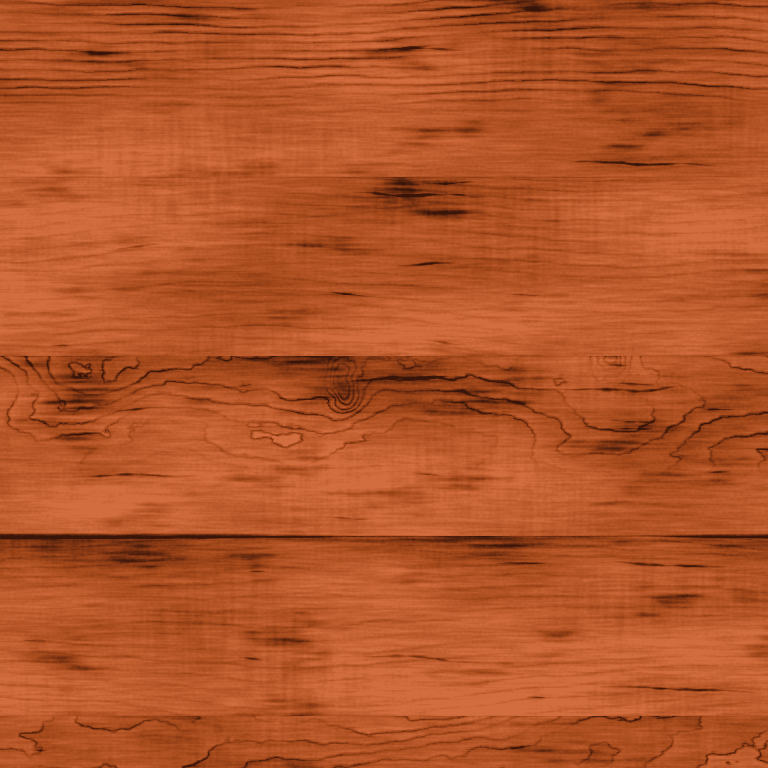
Give the GLSL for this texture, as a WebGL 2 fragment shader.

```glsl
#version 300 es
precision highp float;

uniform vec2 u_resolution;
out vec4 fragColor;

const vec3 LIGHT = vec3(0.785, 0.395, 0.215);
const vec3 AMBER = vec3(0.72, 0.34, 0.16);
const vec3 RUST = vec3(0.65, 0.29, 0.11);
const vec3 BROWN = vec3(0.55, 0.23, 0.08);
const vec3 CHAR = vec3(0.22, 0.08, 0.035);
const float PLANK_HEIGHT = 0.234;
const float FIRST_SEAM = 0.068;

float hash(vec2 p) {
  vec3 q = fract(vec3(p.xyx) * 0.1031);
  q += dot(q, q.yzx + 33.33);
  return fract((q.x + q.y) * q.z);
}

float corner(vec2 cell, vec2 offset) {
  float angle = 6.2832 * hash(cell);
  return dot(vec2(cos(angle), sin(angle)), offset);
}

float gradientNoise(vec2 p) {
  vec2 i = floor(p), f = p - i;
  vec2 u = f * f * f * (f * (f * 6.0 - 15.0) + 10.0);
  vec2 e = vec2(1.0, 0.0);
  return mix(mix(corner(i, f), corner(i + e, f - e), u.x),
             mix(corner(i + e.yx, f - e.yx), corner(i + 1.0, f - 1.0), u.x), u.y);
}

float fbm(vec2 p) {
  float sum = 0.0, gain = 1.0;
  for (int i = 0; i < 4; i++) {
    sum += gain * gradientNoise(p);
    p = p * 2.03 + 17.1;
    gain *= 0.5;
  }
  return sum;
}

// x: ring bulge, y: dark heart, summed over a row of shrinking knots
vec2 knots(vec2 p) {
  vec2 sum = vec2(0.0);
  vec2 warp = 0.014 * vec2(fbm(p * 18.0), fbm(p * 18.0 + 40.0));
  for (int i = 0; i < 3; i++) {
    float k = float(i);
    vec2 center = vec2(0.10 + 0.347 * k, 0.487 + 0.01 * k * k);
    float radius = 0.065 / (1.0 + 1.1 * k);
    vec2 d = (p + warp - center) / (radius * vec2(0.65 + 0.7 * abs(k - 1.0), 1.0));
    float r2 = dot(d, d);
    sum += vec2(exp(-r2), exp(-r2 * 4.0) * (0.4 + 0.6 * abs(k - 1.0)));
  }
  return sum;
}

// Thin contour of constant width wherever the phase crosses a half integer
float ringLine(float phase, float width) {
  float slope = length(vec2(dFdx(phase), dFdy(phase))) * u_resolution.y;
  float d = abs(fract(phase) - 0.5) / clamp(slope, 10.0, 180.0);
  return 1.0 - smoothstep(0.1 * width, width + 0.5 / u_resolution.y, d);
}

// Scattered ragged splits along the fibre, each in a soft stain
float splits(vec2 p, vec2 grid, float density, float thickness) {
  vec2 cell = floor(p * grid);
  vec2 jitter = vec2(hash(cell + 5.3), hash(cell + 9.7)) - 0.5;
  vec2 d = p - (cell + 0.5 + 0.35 * jitter) / grid;
  d.y += 0.010 * gradientNoise(p * vec2(11.0, 3.0)) + 0.06 * jitter.x * d.x;
  float reach = mix(0.08, 0.36, hash(cell + 2.1)) / grid.x;
  float taper = max(0.0, 1.0 - pow(d.x / reach, 2.0));
  float ragged = 0.7 + 1.3 * gradientNoise(p * vec2(50.0, 200.0));
  float body = 1.0 - smoothstep(0.0, thickness * taper * ragged + 0.0005, abs(d.y));
  float stain = exp(-abs(d.y) / (3.0 * thickness)) * 0.3;
  return step(1.0 - density, hash(cell + grid)) * taper * (body * (0.4 + 0.6 * ragged) + stain);
}

vec3 woodColor(float shade) {
  vec3 c = mix(LIGHT, AMBER, clamp(shade, -0.6, 1.0));
  c = mix(c, RUST, clamp(shade - 1.0, 0.0, 1.0));
  c = mix(c, BROWN, clamp(shade - 2.0, 0.0, 1.0));
  return mix(c, CHAR, clamp((shade - 3.0) * 0.45, 0.0, 1.0));
}

void main() {
  vec2 p = gl_FragCoord.xy / u_resolution;
  float row = (p.y - FIRST_SEAM) / PLANK_HEIGHT;
  float id = floor(row), t = row - id;
  vec2 q = p + id * vec2(3.7, 5.3) + 20.0;
  float figured = step(id, 1.5) * mod(id + 2.0, 2.0);
  float topPlank = step(2.5, id);
  float knotty = figured * step(0.5, id);
  float upper = smoothstep(0.28, 0.55, t);

  // Broad tone: each plank darkens upward, with clouds along and across it
  float shade = 0.62 + 0.9 * (smoothstep(0.0, 1.0, t) - 0.5) + 0.5 * knotty * upper;
  shade += 1.8 * fbm(q * vec2(2.3, 11.0)) + 1.9 * gradientNoise(q * vec2(2.8, 5.0));

  // Long fibres, pores, faint cross figure and streaky stains
  float fibre = gradientNoise(q * vec2(9.0, 150.0));
  float figure = gradientNoise(q * vec2(150.0, 14.0)) + 0.6 * gradientNoise(q * vec2(60.0, 6.0));
  shade += 0.95 * fibre + 1.0 * gradientNoise(q * vec2(28.0, 340.0));
  shade += 0.6 * figure * smoothstep(-0.2, 0.3, gradientNoise(q * vec2(4.0, 8.0)));
  shade += 0.5 * gradientNoise(q * vec2(220.0, 260.0));
  float stain = smoothstep(0.15, 0.75, fbm(q * vec2(6.5, 20.0)) + 0.12 * knotty);
  shade += 2.4 * stain * (0.8 + 1.5 * fibre);

  // Looping rings on the figured planks, straight rings elsewhere
  vec2 knot = knots(p) * knotty;
  float loops = 27.0 * p.y + 5.5 * gradientNoise(q * vec2(3.0, 7.5)) + 0.9 * fbm(q * vec2(9.0, 20.0)) + 4.2 * knot.x;
  float straight = 74.0 * p.y + 4.5 * gradientNoise(q * vec2(1.4, 2.5)) + 0.5 * fbm(q * vec2(6.0, 18.0));
  float phase = mix(straight, loops, figured);
  float strength = mix(0.7, 1.9 * upper, max(figured, topPlank));
  float wear = clamp(0.8 + 1.6 * gradientNoise(q * vec2(5.0, 26.0)), 0.25, 1.4);
  shade += strength * wear * (ringLine(phase, 0.0026) + 0.6 * fract(phase + 0.5) - 0.25);
  shade += 2.4 * knot.y * (0.8 + 1.5 * fibre);

  // Splits of two sizes
  shade += 3.4 * splits(p, vec2(3.0, 25.0), 0.22, 0.0034);
  shade += 2.6 * splits(p + 0.37, vec2(8.0, 34.0), 0.09, 0.0022);

  // Joints: every third one is open and dark, the rest are hairlines
  float nearest = floor(row + 0.5);
  float gap = abs(row - nearest) * PLANK_HEIGHT;
  float openJoint = 1.0 - step(0.5, mod(nearest + 2.0, 3.0));
  float jointWear = clamp(0.6 + 0.5 * cos(6.2832 * (p.x - 0.14)) + 0.5 * gradientNoise(vec2(p.x * 9.0, nearest)), 0.15, 1.0);
  float jointWidth = mix(0.0012, 0.0042 * jointWear, openJoint);
  float joint = 1.0 - smoothstep(0.2 * jointWidth, jointWidth + 0.5 / u_resolution.y, gap);
  shade += joint * mix(0.5, 4.5 * jointWear, openJoint);
  shade += openJoint * step(row, nearest) * (1.2 + 1.5 * fibre) * exp(-gap * 45.0);

  fragColor = vec4(woodColor(shade), 1.0);
}
```
